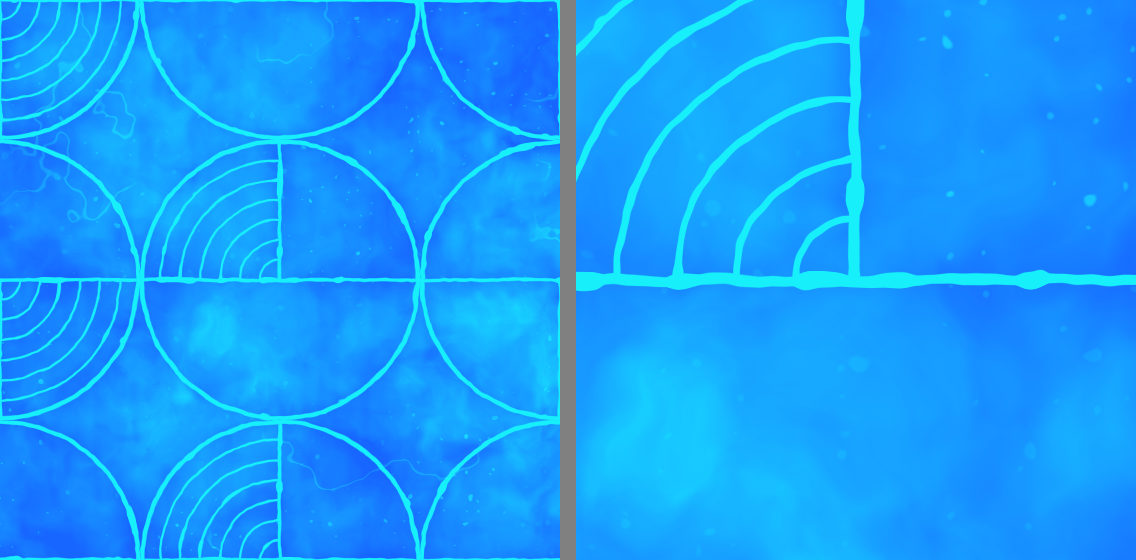
Left: the whole. Right: its middle third, enlarged.
This pattern is drawn by a WebGL 1 fragment shader. Its source:

```glsl
precision highp float;
// Worn blue tiles: touching circles, ringed quadrants and ragged cyan lines.

uniform vec2 u_resolution;

const float CELL = 0.5;       // circle spacing: two across, two down
const float RADIUS = 0.2465;
const float RING_COUNT = 7.0;
const vec3 LINE_COLOUR = vec3(0.09, 0.94, 0.98);

float hash(vec2 p) {
  return fract(sin(dot(p, vec2(127.1, 311.7))) * 43758.545);
}

float noise(vec2 p) {
  vec2 i = floor(p);
  vec2 f = fract(p);
  f = f * f * (3.0 - 2.0 * f);
  float low = mix(hash(i), hash(i + vec2(1.0, 0.0)), f.x);
  float high = mix(hash(i + vec2(0.0, 1.0)), hash(i + vec2(1.0)), f.x);
  return mix(low, high, f.y);
}

float fbm(vec2 p) {
  float sum = 0.0;
  float amplitude = 0.5;
  for (int octave = 0; octave < 5; octave++) {
    sum += amplitude * noise(p);
    p = mat2(1.6, 1.2, -1.2, 1.6) * p + 7.3;
    amplitude *= 0.5;
  }
  return sum;
}

vec2 noise2(vec2 p) {
  return vec2(noise(p), noise(p + 31.7)) - 0.5;
}

// Position about the nearest circle centre; odd columns turn half a circle.
vec2 circleSpace(vec2 p) {
  vec2 id = floor(p / CELL + 0.5);
  float turn = 1.0 - 2.0 * mod(id.x, 2.0);
  return (p - id * CELL) * turn;
}

// Signed distance to circles, horizontal diameters and lower radii.
float outlineDistance(vec2 q) {
  float circle = abs(length(q) - RADIUS) - 0.0039;
  float diameter = abs(q.y) - 0.0031;
  float spoke = max(abs(q.x) - 0.0030, max(q.y, -q.y - RADIUS));
  return min(circle, min(diameter, spoke));
}

// Signed distance to the concentric arcs in the lower right quadrant.
float ringDistance(vec2 q) {
  float gap = CELL * 0.5 / RING_COUNT;
  float r = length(q);
  float ring = abs(r - gap * clamp(floor(r / gap + 0.5), 1.0, RING_COUNT - 1.0));
  return max(ring - 0.0021, max(-q.x, q.y));
}

// Small scattered flecks, at most one per grid square.
float flecks(vec2 p, float density, float size, float softness) {
  vec2 g = p * density;
  vec2 id = floor(g);
  vec2 centre = 0.3 + 0.4 * vec2(hash(id + 3.1), hash(id + 8.7));
  float radius = size * (0.4 + 0.6 * hash(id + 5.3));
  float d = (length(fract(g) - centre)) / density - radius;
  return step(0.78, hash(id)) * (1.0 - smoothstep(-softness, softness, d));
}

// Broken hairlines along a noise contour.
float cracks(vec2 p) {
  float contour = abs(fbm(p * 4.0 + 12.0) - 0.48);
  float mask = smoothstep(0.55, 0.75, noise(p * 6.0 + 40.0));
  return mask * (1.0 - smoothstep(0.002, 0.009, contour));
}

// Green level of the mottled glaze.
float glaze(vec2 p, float edgeDistance) {
  vec2 warped = p + 0.05 * noise2(p * 14.0) + 0.02 * noise2(p * 45.0);
  float clouds = fbm(warped * 4.5) - 0.48;
  float grain = fbm(warped * 22.0 + 9.0) - 0.48;
  float patches = smoothstep(0.50, 0.78, fbm(warped * 3.2 + 23.0));
  float streaks = noise(p * vec2(75.0, 7.0)) - 0.5;
  float shade = exp(-max(edgeDistance, 0.0) * 38.0);
  float level = 0.575 + 0.48 * clouds + 0.17 * grain + 0.03 * streaks;
  level += patches * (0.17 + 0.35 * grain);
  level -= shade * (0.05 + 0.07 * noise(p * 9.0 + 4.0));
  return clamp(level, 0.40, 0.84);
}

void main() {
  vec2 p = gl_FragCoord.xy / u_resolution.y;
  float pixel = 1.0 / u_resolution.y;

  // Ragged hand-painted edges with occasional swellings.
  vec2 wobble = 0.0032 * noise2(p * 34.0) + 0.0018 * noise2(p * 105.0);
  float swelling = 0.0030 * smoothstep(0.70, 0.95, noise(p * 38.0 + 17.0));
  vec2 q = circleSpace(p + wobble);
  float outline = outlineDistance(q) - swelling;
  float line = min(outline, ringDistance(q) - 0.5 * swelling);

  // Glaze with pale wear.
  float level = glaze(p, outline);
  vec2 rough = p + 0.006 * noise2(p * 90.0);
  float worn = 0.25 + 0.75 * smoothstep(0.35, 0.7, noise(p * 5.0 + 2.0));
  level += 0.13 * cracks(p);
  level += 0.22 * worn * flecks(rough, 21.0, 0.0050, 0.0012);
  level += 0.16 * worn * flecks(rough + 0.37, 47.0, 0.0024, 0.0009);
  vec3 colour = vec3(0.09, min(level, 0.92), 1.0);

  float ink = 1.0 - smoothstep(-0.8 * pixel, 0.8 * pixel, line);
  gl_FragColor = vec4(mix(colour, LINE_COLOUR, ink), 1.0);
}
```
